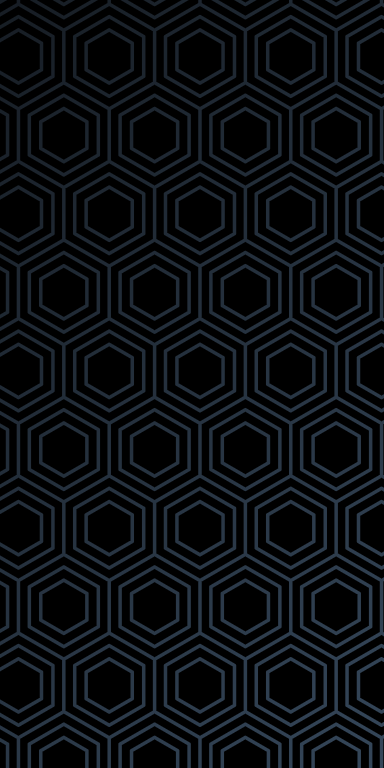
Write a Shadertoy shader that draws this pattern.

```glsl
// Honeycomb of pointy-top hexagons on black: shared cell walls plus two nested
// outlines per cell, stroked from an exact hexagon distance function and
// tinted by a slate-blue gradient that brightens toward the lower right.

const float PITCH = 0.2364;                // cell width, in canvas widths
const vec2  ANCHOR = vec2(0.5208, 1.034);  // centre of one cell
const float MIDDLE_RING = 0.380;           // apothems, in cell widths
const float INNER_RING = 0.254;
const float LINE_WIDTH = 0.0091;           // in canvas widths
const vec3  BACKGROUND = vec3(0.0);
const vec3  DIM_LINE = vec3(0.088, 0.112, 0.140);
const vec3  BRIGHT_LINE = vec3(0.205, 0.275, 0.350);
const vec2  GLOW_WEIGHT = vec2(0.35, 0.65); // rightward, downward
const float SQRT3 = 1.7320508;

// Signed distance to a pointy-top hexagon with the given apothem.
float hexagonDistance(vec2 p, float apothem) {
    const vec2 mirror = vec2(-0.8660254, 0.5);
    p = abs(p.yx);
    p -= 2.0 * min(dot(mirror, p), 0.0) * mirror;
    float halfSide = apothem / SQRT3;
    p -= vec2(clamp(p.x, -halfSide, halfSide), apothem);
    return length(p) * sign(p.y);
}

// Offset from the nearest cell centre; two staggered grids form the lattice.
vec2 honeycombCell(vec2 p) {
    vec2 period = vec2(1.0, SQRT3);
    vec2 a = mod(p + 0.5 * period, period) - 0.5 * period;
    vec2 b = mod(p, period) - 0.5 * period;
    return dot(a, a) < dot(b, b) ? a : b;
}

void mainImage(out vec4 fragColor, in vec2 fragCoord) {
    float pixel = 1.0 / iResolution.x;
    vec2 uv = fragCoord / iResolution.xy;
    vec2 cell = honeycombCell((fragCoord * pixel - ANCHOR) / PITCH);

    // Nearest of the wall and the two nested outlines.
    float wall = abs(hexagonDistance(cell, 0.5));
    float middle = abs(hexagonDistance(cell, MIDDLE_RING));
    float inner = abs(hexagonDistance(cell, INNER_RING));
    float edge = min(wall, min(middle, inner)) * PITCH - 0.5 * LINE_WIDTH;
    float coverage = clamp(0.5 - edge / pixel, 0.0, 1.0);

    // Diagonal tint.
    float glow = dot(vec2(uv.x, 1.0 - uv.y), GLOW_WEIGHT);
    vec3 lineColor = mix(DIM_LINE, BRIGHT_LINE, glow);
    fragColor = vec4(mix(BACKGROUND, lineColor, coverage), 1.0);
}
```
